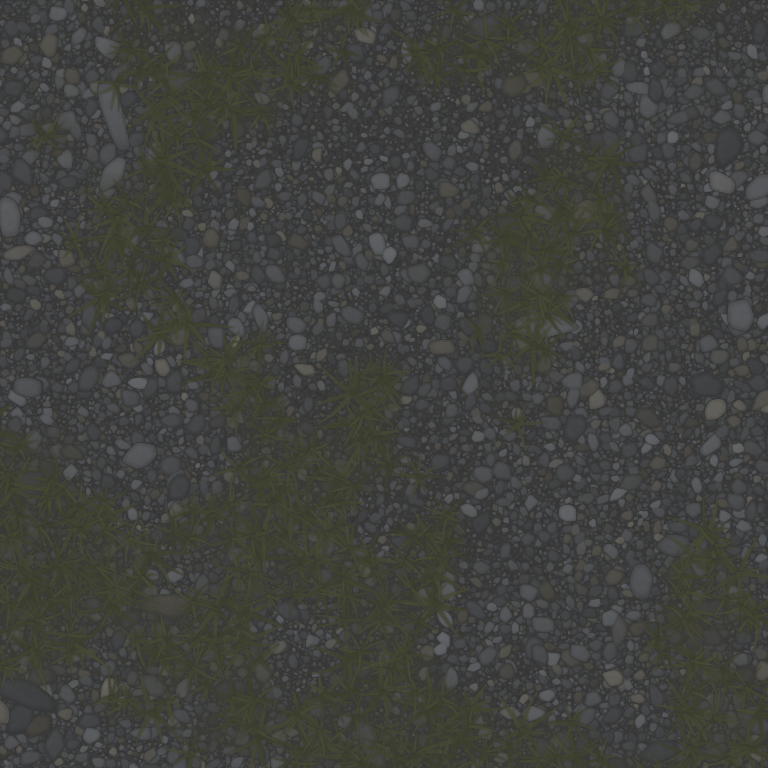
Reproduce this texture procedurally as a WebGL 1 fragment shader.

```glsl
precision highp float;
// Dim grey gravel of mixed sizes with patches of olive grass and a few dry leaves.
uniform vec2 u_resolution;

const float TAU = 6.2831853;
const vec3 SOIL = vec3(0.225, 0.226, 0.224);
const vec3 MOSS = vec3(0.238, 0.242, 0.200);
const vec3 GRASS_DARK = vec3(0.225, 0.235, 0.165);
const vec3 GRASS_LIGHT = vec3(0.300, 0.310, 0.215);
const vec3 COOL = vec3(0.975, 1.0, 1.03);
const vec3 WARM = vec3(1.03, 1.01, 0.94);

float hash(vec2 p) {
  vec3 q = fract(vec3(p.xyx) * 0.1031);
  q += dot(q, q.yzx + 33.33);
  return fract((q.x + q.y) * q.z);
}

vec2 hash2(vec2 p) {
  return vec2(hash(p + 17.3), hash(p + 71.9));
}

float noise(vec2 p) {
  vec2 i = floor(p), f = fract(p);
  f = f * f * (3.0 - 2.0 * f);
  float low = mix(hash(i), hash(i + vec2(1.0, 0.0)), f.x);
  float high = mix(hash(i + vec2(0.0, 1.0)), hash(i + 1.0), f.x);
  return mix(low, high, f.y);
}

float fbm(vec2 p) {
  return 0.55 * noise(p) + 0.3 * noise(p * 2.1 + 9.2) + 0.15 * noise(p * 4.3 + 31.7);
}

vec2 direction(float angle) {
  return vec2(cos(angle), sin(angle));
}

vec2 rotate(vec2 p, float angle) {
  vec2 d = direction(angle);
  return vec2(d.x * p.x + d.y * p.y, d.x * p.y - d.y * p.x);
}

float stonyArea(vec2 uv) {
  return smoothstep(0.3, 0.65, fbm(uv * 5.0 + 3.7));
}

float grassArea(vec2 uv) {
  return smoothstep(0.51, 0.66, fbm(uv * 5.5 + 41.0));
}

// Rounded irregular polygon: 0 at the centre, 1 on the outline.
float stoneShape(vec2 p, vec2 seed) {
  float sum = 0.0;
  for (int k = 0; k < 7; k++) {
    vec2 h = hash2(seed + float(k) * 5.17);
    float facet = dot(p, direction((float(k) + 0.8 * h.x) * TAU / 7.0));
    sum += pow(max(facet / mix(0.72, 1.08, h.y), 0.0001), 9.0);
  }
  return pow(sum, 1.0 / 9.0);
}

// Lays one size of stones, with contact shadows, over the ground colour.
vec3 addStones(vec3 ground, vec2 uv, float scale, float density, float stretch, float pale, float blur) {
  vec2 home = floor(uv * scale);
  float nearest = 9.0, radius = 0.4;
  vec2 owner = home, inside = vec2(0.0);
  for (int j = -1; j <= 1; j++) {
    for (int i = -1; i <= 1; i++) {
      vec2 cell = home + vec2(float(i), float(j));
      vec2 seed = cell + scale * 1.37;
      vec2 centre = cell + 0.5 + 0.7 * (hash2(seed) - 0.5);
      float chance = density * mix(0.55, 1.2, stonyArea(centre / scale));
      vec2 p = uv * scale - centre;
      if (hash(seed + 3.1) < chance && dot(p, p) < 1.3) {
        float size = mix(0.29, 0.52, hash(seed + 7.7));
        float aspect = stretch * mix(1.0, 1.25, hash(seed + 5.3));
        vec2 q = rotate(p, TAU * hash(seed + 9.1)) * vec2(1.0 / aspect, aspect) / size;
        float f = stoneShape(q, seed);
        if (f < nearest) {
          nearest = f;
          radius = size;
          owner = seed;
          inside = p / size;
        }
      }
    }
  }
  vec2 h = hash2(owner + 23.0);
  float tone = mix(0.248, 0.298, h.x) + pale * pow(h.y, 3.0);
  tone *= 1.0 - 0.13 * smoothstep(0.6, 1.0, nearest) + 0.035 * dot(inside, vec2(-0.5, 0.8));
  tone += 0.022 * (fbm(uv * 190.0 + owner) - 0.5);
  vec3 stone = tone * mix(COOL, WARM, smoothstep(0.7, 0.95, hash(owner + 37.0)));
  float gap = (nearest - 1.0) * radius / scale;
  ground = mix(ground, SOIL * 0.95, 0.75 * (1.0 - smoothstep(0.0, 0.0035, gap)));
  return mix(ground, stone, 1.0 - smoothstep(-blur, blur, gap));
}

// Tufts of thin bent blades spreading from scattered roots.
vec3 addGrass(vec3 ground, vec2 uv, float scale, float blur) {
  vec2 home = floor(uv * scale);
  for (int j = -1; j <= 1; j++) {
    for (int i = -1; i <= 1; i++) {
      vec2 cell = home + vec2(float(i), float(j));
      vec2 root = cell + 0.5 + 0.7 * (hash2(cell + scale) - 0.5);
      if (hash(cell + 55.0) < grassArea(root / scale)) {
        for (int k = 0; k < 8; k++) {
          vec2 seed = cell + float(k) * 11.3 + scale;
          vec2 h = hash2(seed);
          vec2 p = rotate(uv * scale - root, (float(k) + h.x) * TAU / 8.0);
          float reach = mix(0.4, 1.0, h.y);
          float along = clamp(p.x / reach, 0.0, 1.0);
          float bend = (hash(seed + 4.0) - 0.5) * 0.5 * along * along;
          float width = 0.045 * (1.0 - along * along) + 0.008;
          float gap = (length(p - vec2(along * reach, bend)) - width) / scale;
          vec3 blade = mix(GRASS_DARK, GRASS_LIGHT, 0.65 * hash(seed + 8.0) + 0.3 * along);
          ground = mix(ground, SOIL * 0.9, 0.22 * (1.0 - smoothstep(0.0, 0.003, gap)));
          ground = mix(ground, blade, 0.8 * (1.0 - smoothstep(-blur, blur, gap)));
        }
      }
    }
  }
  return ground;
}

void main() {
  vec2 uv = gl_FragCoord.xy / min(u_resolution.x, u_resolution.y);
  float blur = max(0.6 / min(u_resolution.x, u_resolution.y), 0.0007);
  vec3 colour = SOIL + 0.05 * (noise(uv * 330.0) - 0.5);

  // Gravel, from grit up to cobbles, then long pale leaves.
  colour = addStones(colour, uv, 150.0, 0.85, 1.0, 0.05, blur);
  colour = addStones(colour, uv, 92.0, 0.75, 1.0, 0.07, blur);
  colour = addStones(colour, uv, 59.0, 0.68, 1.05, 0.09, blur);
  colour = addStones(colour, uv, 37.0, 0.42, 1.05, 0.10, blur);
  colour = addStones(colour, uv, 23.0, 0.12, 1.1, 0.11, blur);
  colour = addStones(colour, uv, 15.0, 0.03, 1.55, 0.13, blur);

  // Moss tint and grass over the gravel.
  colour = mix(colour, MOSS, 0.4 * grassArea(uv));
  colour = addGrass(colour, uv, 17.0, blur);
  colour = addGrass(colour, uv, 25.0, blur);
  gl_FragColor = vec4(colour, 1.0);
}
```
